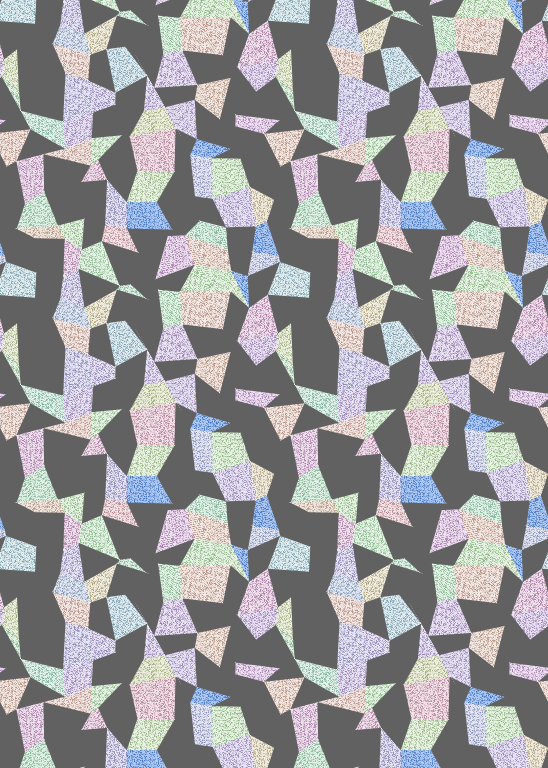
Write a WebGL 1 fragment shader that draws this pattern.

```glsl
precision highp float;
uniform vec2 u_resolution;

const float CELLS = 10.0;

float hash(vec2 p, float seed) {
  return fract(sin(dot(p, vec2(127.1, 311.7)) + seed * 74.7) * 43758.55);
}

// Mesh corner in tile units, jittered and wrapped at the tile edge
vec2 corner(vec2 id) {
  vec2 w = mod(id, CELLS);
  return (id + 0.9 * (vec2(hash(w, 1.0), hash(w, 2.0)) - 0.5)) / CELLS;
}

// Signed distance to the line a-b, positive on its left
float side(vec2 p, vec2 a, vec2 b) {
  vec2 e = normalize(b - a);
  return e.x * (p.y - a.y) - e.y * (p.x - a.x);
}

float triangleCover(vec2 p, vec2 a, vec2 b, vec2 c, float pixel) {
  float d = min(side(p, a, b), min(side(p, b, c), side(p, c, a)));
  return clamp(d / pixel + 0.5, 0.0, 1.0);
}

// Pastel paper flecked with a darker tint, with an occasional deep blue
vec3 speckle(vec2 id, float seed, float grain) {
  vec3 hue = cos(6.2832 * (hash(id, seed) + vec3(0.0, 0.33, 0.67)));
  vec3 paper = 0.93 + 0.035 * hue;
  vec3 fleck = 0.59 + 0.11 * hue;
  if (hash(id, seed + 1.0) < 0.07) {
    paper = vec3(0.7, 0.8, 0.96);
    fleck = vec3(0.25, 0.45, 0.75);
  }
  return mix(paper, fleck, grain * grain);
}

void main() {
  // Two square tiles across, measured from the top left
  vec2 p = vec2(gl_FragCoord.x, u_resolution.y - gl_FragCoord.y) / u_resolution.x * 2.0;
  float pixel = 2.0 / u_resolution.x;
  float grain = hash(mod(floor(p * 274.0), 274.0), 3.0);

  vec3 paint = vec3(0.0);
  float cover = 0.0;
  for (int j = -1; j <= 1; j++) {
    for (int i = -1; i <= 1; i++) {
      vec2 cell = floor(p * CELLS) + vec2(float(i), float(j));
      vec2 id = mod(cell, CELLS);

      // Neighbours form staggered pairs in which exactly one cell is filled
      float pair = mod(floor((id.x + mod(id.y, 2.0)) / 2.0), CELLS / 2.0);
      bool even = mod(id.x + id.y, 2.0) < 0.5;
      if (even == (hash(vec2(pair, id.y), 4.0) > 0.58)) continue;

      vec2 a = corner(cell);
      vec2 b = corner(cell + vec2(1.0, 0.0));
      vec2 c = corner(cell + vec2(1.0, 1.0));
      vec2 d = corner(cell + vec2(0.0, 1.0));

      // Turn the quad so that the diagonal a-c lies inside it
      if (side(b, a, c) > 0.0 || side(d, a, c) < 0.0) {
        vec2 first = a;
        a = b;
        b = c;
        c = d;
        d = first;
      }

      float coverA = triangleCover(p, a, b, c, pixel);
      float coverB = triangleCover(p, a, c, d, pixel);
      vec3 colorA = speckle(id, 5.0, grain);
      vec3 colorB = colorA;

      // Some quads split into two colours or lose one half
      float split = hash(id, 7.0);
      if (split < 0.16) colorB = speckle(id, 8.0, grain);
      if (split < 0.08) coverB = 0.0;

      paint += coverA * colorA + coverB * colorB;
      cover += coverA + coverB;
    }
  }

  vec3 ground = vec3(0.38);
  vec3 color = paint / max(cover, 1.0) + ground * max(1.0 - cover, 0.0);
  gl_FragColor = vec4(color, 1.0);
}
```
